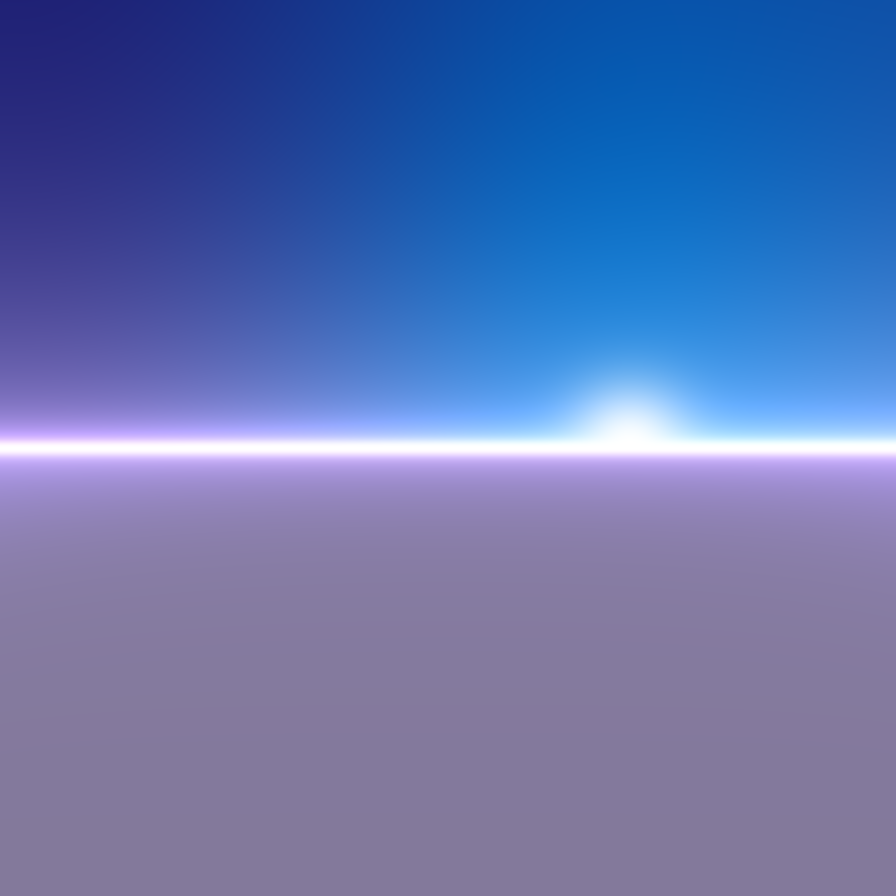
Write a Shadertoy shader that draws this background.

```glsl
// Upper half: violet haze on the left, blue light around the sun
vec3 skyColor(vec2 uv, float height) {
    vec3 sky = vec3(0.07, 0.085, 0.42) + vec3(0.50, 0.43, 0.38) * exp(-4.5 * height);

    float daySide = smoothstep(0.02, 0.78, uv.x);
    vec2 toBloom = uv - vec2(0.66, 0.68);
    float bloom = exp(-dot(toBloom, toBloom) / 0.1);
    sky += vec3(-0.05, 0.18, 0.19) * daySide + vec3(-0.13, 0.05, 0.06) * bloom;

    // Violet light rising from the horizon
    sky += vec3(0.50, 0.35, 0.50) * exp(-50.0 * height);

    // Sun resting on the horizon
    vec2 toSun = uv - vec2(0.703, 0.5);
    float sun = exp(-dot(toSun, toSun) / 0.0045);
    return mix(min(sky, 1.0), vec3(1.0), sun);
}

// Lower half: muted mauve, with a glow that widens toward both sides
vec3 groundColor(vec2 uv, float depth) {
    float side = uv.x - 0.5;
    float falloff = 25.0 - 30.0 * side * side;
    vec3 ground = vec3(0.51, 0.47, 0.60) + vec3(0.02, 0.02, 0.05) * exp(-4.0 * depth);
    ground += vec3(0.20, 0.14, 0.40) * exp(-falloff * depth);
    ground += vec3(0.35, 0.30, 0.10) * exp(-90.0 * depth);
    return min(ground, 1.0);
}

void mainImage(out vec4 fragColor, in vec2 fragCoord) {
    vec2 uv = fragCoord / iResolution.xy;
    float height = uv.y - 0.5;

    vec3 sky = skyColor(uv, max(height, 0.0));
    vec3 ground = groundColor(uv, max(-height, 0.0));
    vec3 color = mix(ground, sky, smoothstep(-0.002, 0.002, height));

    // White core of the horizon line
    float core = exp(-height * height / (0.008 * 0.008));
    color = mix(color, vec3(1.0), core);

    fragColor = vec4(color, 1.0);
}
```
